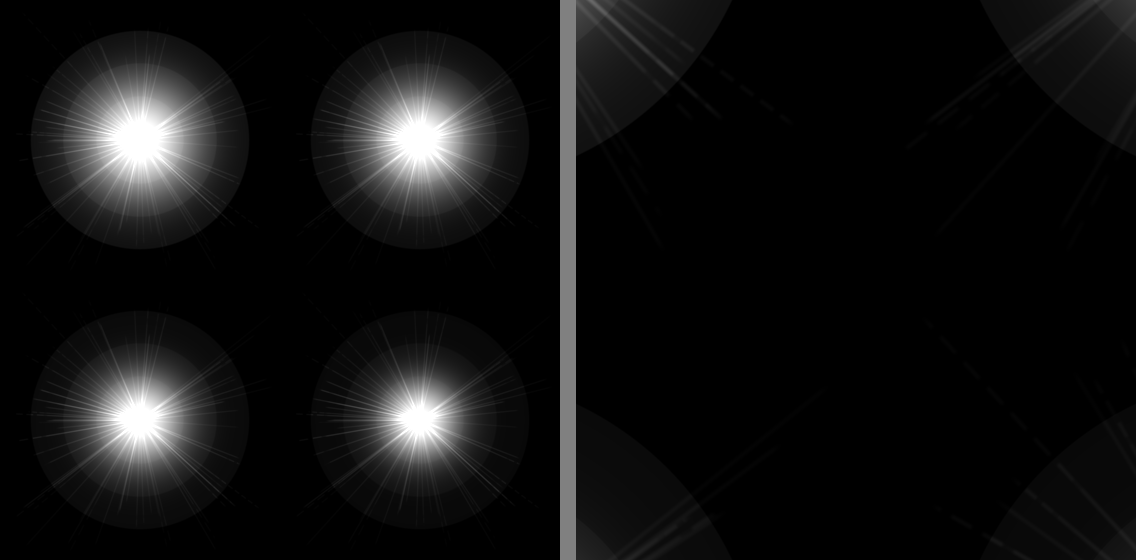
Left, the full canvas; right, a detail of the centre.
A WebGL 1 fragment shader for this background:

```glsl
precision highp float;
// Two by two grid of white light bursts on black, each with a glow, stepped halos and fine rays.

uniform vec2 u_resolution;

float hash(float n) {
  return fract(sin(n * 12.9898 + 4.1) * 43758.5);
}

float disc(float r, float radius, float pixel) {
  return 1.0 - smoothstep(radius - pixel, radius + pixel, r);
}

// Thin ray from the centre, broken into dashes towards its tip.
float ray(vec2 p, float seed, float pixel) {
  float angle = 6.28319 * hash(seed);
  vec2 dir = vec2(cos(angle), sin(angle));
  float along = dot(p, dir);
  float across = abs(p.x * dir.y - p.y * dir.x);

  // The length is bounded by the cell walls, so no ray is cut at a seam.
  float reach = 0.48 / max(abs(dir.x), abs(dir.y)) * mix(0.62, 1.0, hash(seed + 91.0));
  float line = 1.0 - smoothstep(0.0, max(0.005, pixel), across);
  line *= smoothstep(0.0, 0.02, along) * (1.0 - smoothstep(reach - 0.02, reach, along));

  float period = mix(0.025, 0.07, hash(seed + 37.0));
  float dash = smoothstep(0.1, 0.25, abs(fract(along / period + hash(seed + 53.0)) - 0.5));
  float broken = step(0.4, hash(seed + 71.0)) * smoothstep(0.3, 0.4, along);
  line *= mix(1.0, dash, broken);

  float strength = mix(0.3, 1.0, pow(hash(seed + 17.0), 2.0));
  return line * strength * mix(1.0, 0.55, along / reach);
}

void main() {
  vec2 grid = gl_FragCoord.xy / u_resolution * 2.0;
  vec2 cell = floor(grid);
  vec2 p = fract(grid) - 0.5;
  float r = length(p);
  float pixel = 2.0 / min(u_resolution.x, u_resolution.y);

  // Bursts weaken from the upper left to the lower right.
  float power = (2.0 * cell.y + 1.0 - cell.x) / 3.0;
  float spread = mix(0.132, 0.188, power);
  float glow = exp(-r * r / (spread * spread));

  // Soft core and stepped halos
  float outer = disc(r, 0.39, pixel);
  float halo = 0.6 * outer + 0.45 * disc(r, 0.274, pixel) + 0.3 * disc(r, 0.156, pixel);
  float light = glow * outer + halo * mix(0.055, 0.085, power);

  // Rays, brighter inside the glow
  float rays = 0.0;
  for (int i = 0; i < 72; i++) {
    rays += ray(p, float(i) + 1.0, pixel);
  }
  light += rays * (0.075 + 0.05 * outer + 0.05 * glow);

  gl_FragColor = vec4(vec3(min(light, 1.0)), 1.0);
}
```
